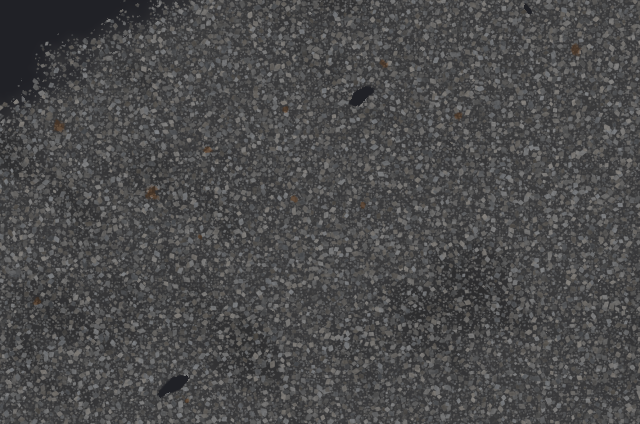
This texture is drawn by a Shadertoy shader. Its source:

```glsl
// Worn asphalt: two layers of angular chippings over a dark binder,
// with tar flooding the upper left corner, a few tar smears and rust spots.
// Lengths are fractions of the canvas height; 2x2 samples smooth each pixel.

#define COARSE_FREQ 76.0
#define FINE_FREQ 165.0
#define COARSE_SHARE 0.72
#define FINE_SHARE 0.85
#define WEAR 0.5
#define RUST_SHARE 0.4
#define TAR_COLOR vec3(0.125, 0.128, 0.148)
#define BINDER_COLOR vec3(0.222, 0.222, 0.228)
#define RUST_COLOR vec3(0.36, 0.25, 0.16)

const float PI = 3.14159;

// Three random values per lattice point, without sine
vec3 hash3(vec2 p) {
    vec3 q = fract(p.xyx * vec3(0.1031, 0.1030, 0.0973));
    q += dot(q, q.yxz + 33.33);
    return fract((q.xxy + q.yzz) * q.zyx);
}

float valueNoise(vec2 p) {
    vec2 i = floor(p), f = fract(p);
    f = f * f * (3.0 - 2.0 * f);
    vec2 e = vec2(0.0, 1.0);
    return mix(mix(hash3(i).x, hash3(i + e.yx).x, f.x),
               mix(hash3(i + e.xy).x, hash3(i + e.yy).x, f.x), f.y);
}

float fbm(vec2 p) {
    float sum = 0.0, amp = 0.5;
    for (int i = 0; i < 4; i++) {
        sum += amp * valueNoise(p);
        p = mat2(1.6, 1.2, -1.2, 1.6) * p + 7.3;
        amp *= 0.5;
    }
    return sum / 0.9375;
}

vec2 rotate(vec2 p, float angle) {
    float c = cos(angle), s = sin(angle);
    return vec2(c * p.x + s * p.y, c * p.y - s * p.x);
}

// Chippings on a jittered grid: x = coverage, y = tone, z = warmth
vec3 chippings(vec2 p, float freq, float share) {
    float soft = 0.5 * freq / iResolution.y;
    p *= freq;
    vec2 cell = floor(p);
    vec3 result = vec3(0.0, 0.5, 0.5);
    for (int y = -1; y <= 1; y++)
    for (int x = -1; x <= 1; x++) {
        vec2 id = cell + vec2(x, y);
        vec3 place = hash3(id + freq), look = hash3(id + freq + 171.7);
        vec2 d = rotate(p - id - 0.1 - 0.8 * place.xy, place.z * PI);
        d.x *= mix(0.6, 1.0, look.y);
        float facet = max(abs(d.x + 0.45 * d.y), abs(d.y - 0.3 * d.x));
        float radius = mix(0.24, 0.52, fract(look.y * 7.0 + look.z));
        float edge = max(length(d), 1.15 * facet) - radius;
        float cover = smoothstep(soft, -soft, edge) * step(look.x, share);
        result.yz = mix(result.yz, vec2(look.z, place.x), cover);
        result.x = max(result.x, cover);
    }
    return result;
}

// Tar amount: ragged corner flood plus three short smears
float tarAmount(vec2 p) {
    float ragged = fbm(p * 9.0) - 0.5;
    vec2 corner = vec2(p.x / 0.42, (1.0 - p.y) / 0.31);
    float tar = smoothstep(1.12, 0.55, corner.x + corner.y + 0.7 * ragged);
    // Centre, half length and direction of each smear
    vec4 smears[3] = vec4[3](vec4(0.853, 0.775, 0.034, 0.65),
                             vec4(0.41, 0.09, 0.036, 0.6),
                             vec4(1.244, 0.978, 0.016, 2.2));
    float wobble = 0.9 * (fbm(p * 45.0) - 0.5);
    for (int i = 0; i < 3; i++) {
        vec2 d = rotate(p - smears[i].xy, smears[i].w) / smears[i].z;
        float r = length(d * vec2(1.0, 2.3)) + wobble;
        tar = max(tar, smoothstep(1.1, 0.8, r));
    }
    return tar;
}

// Sparse irregular rust spots, at most one per cell
float rustAmount(vec2 p) {
    vec2 id = floor(p * 5.0);
    vec3 h = hash3(id + 41.0);
    vec2 centre = (id + 0.2 + 0.6 * h.xy) / 5.0;
    float r = length(p - centre) / mix(0.006, 0.018, h.x);
    float ragged = 1.4 * (fbm(p * 90.0) - 0.5);
    return step(h.z, RUST_SHARE) * smoothstep(1.0, 0.4, r + ragged);
}

vec3 asphalt(vec2 p, float tar, float worn, float rust) {
    vec3 color = mix(BINDER_COLOR * (1.0 - 0.22 * worn), TAR_COLOR, tar);
    float bare = 1.0 - tar;
    vec3 grit = chippings(p, FINE_FREQ, FINE_SHARE * bare * (1.0 - 0.3 * worn));
    vec3 warmCool = vec3(0.016, 0.003, -0.014);
    color = mix(color, mix(0.24, 0.41, grit.y) + warmCool * (grit.z - 0.5), grit.x);

    vec3 stone = chippings(p, COARSE_FREQ, COARSE_SHARE * bare * (1.0 - 0.25 * worn));
    float tone = mix(0.28, 0.49, stone.y) - 0.025 * worn;
    tone += 0.07 * (valueNoise(p * 240.0) - 0.5);
    color = mix(color, tone + warmCool * 1.8 * (stone.z - 0.4), stone.x);
    return mix(color, RUST_COLOR * (0.5 + 1.4 * color.g), 0.7 * rust);
}

void mainImage(out vec4 fragColor, in vec2 fragCoord) {
    vec2 uv = fragCoord / iResolution.y;
    float tar = tarAmount(uv), rust = rustAmount(uv);
    // Worn patches stretched along a falling diagonal
    vec2 grain = rotate(uv, -0.7) * vec2(3.0, 6.0);
    float worn = WEAR * 2.0 * smoothstep(0.42, 0.78, fbm(grain + 3.0));
    vec3 sum = vec3(0.0);
    for (int i = 0; i < 4; i++) {
        vec2 shift = (vec2(i & 1, i >> 1) - 0.5) * 0.5;
        sum += asphalt((fragCoord + shift) / iResolution.y, tar, worn, rust);
    }
    fragColor = vec4(sum / 4.0, 1.0);
}
```
